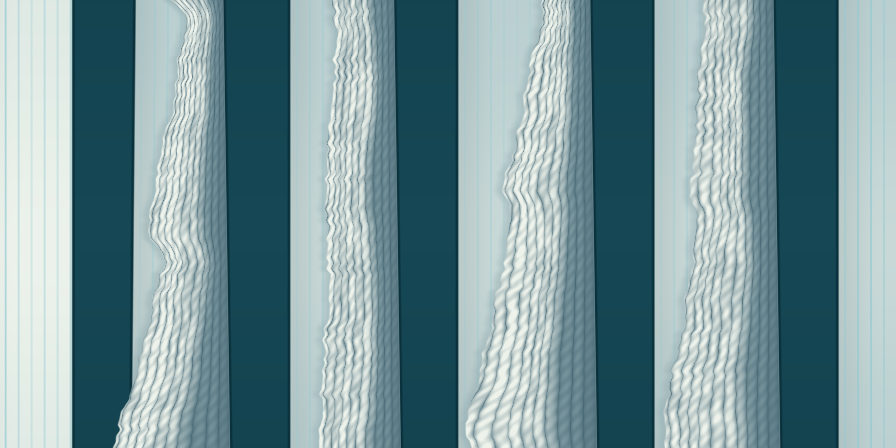
A Shadertoy shader for this pattern:

```glsl
// Pale upright panels on deep teal, the inner four draped with twisted cords.
// Each drape fans from a slanting frayed edge to its panel's right side;
// rounded cord profiles, sine twists and value noise supply the relief.

const float PI = 3.14159;
const float CORDS = 10.0;
const vec3 TEAL   = vec3(0.08, 0.27, 0.32);
const vec3 INK    = vec3(0.02, 0.16, 0.20);
const vec3 SLATE  = vec3(0.27, 0.40, 0.45);
const vec3 STEEL  = vec3(0.50, 0.61, 0.64);
const vec3 MIST   = vec3(0.69, 0.78, 0.79);
const vec3 CREAM  = vec3(0.93, 0.95, 0.92);
const vec3 CYAN   = vec3(0.58, 0.79, 0.82);

// Left and right side of each panel, in canvas heights
const vec2 SPAN[6] = vec2[6](vec2(-0.06, 0.161), vec2(0.303, 0.498),
    vec2(0.648, 0.879), vec2(1.023, 1.317), vec2(1.461, 1.726), vec2(1.872, 2.1));
// Drape edge at top and at foot, bend exponent, size of frayed locks
const vec4 DRAPE[4] = vec4[4](vec4(0.415, 0.300, 1.5, 0.055),
    vec4(0.750, 0.725, 1.0, 0.014), vec4(1.215, 1.060, 1.1, 0.030),
    vec4(1.572, 1.490, 2.2, 0.018));

float hash(vec2 p) {
    return fract(sin(dot(p, vec2(127.1, 311.7))) * 43758.5453);
}

float noise(vec2 p) {
    vec2 i = floor(p), f = fract(p);
    f = f * f * (3.0 - 2.0 * f);
    return mix(mix(hash(i), hash(i + vec2(1, 0)), f.x),
               mix(hash(i + vec2(0, 1)), hash(i + vec2(1, 1)), f.x), f.y);
}

// Soft coverage of the interval between two sides
float between(float x, float left, float right, float soft) {
    return smoothstep(left - soft, left + soft, x)
         * (1.0 - smoothstep(right - soft, right + soft, x));
}

// Smooth panel with fine vertical pinstripes
vec3 panelColor(vec2 p, float left, float glow, float stripes, float soft) {
    float x = p.x - left;
    float sheen = exp(-8.0 * (p.y - 0.45) * (p.y - 0.45));
    vec3 col = mix(MIST, CREAM, clamp(glow + 0.22 * sheen, 0.0, 1.0));
    col *= 0.95 + 0.06 * smoothstep(0.0, 0.09, x);
    float gap = abs(fract(x / 0.029) - 0.5) * 0.029;
    float line = 1.0 - smoothstep(0.001, 0.001 + soft, gap);
    float strength = 0.35 + 0.5 * hash(vec2(floor(x / 0.029), 4.0));
    return mix(col, CYAN, line * strength * stripes);
}

// Slanting left side of a drape, with locks that swell and end in tufts
float drapeEdge(float t, vec4 drape, float seed) {
    float lock = fract(t * 1.9 + 0.09 * sin(seed * 5.0));
    float swell = lock * (1.0 - smoothstep(0.86, 1.0, lock));
    float fray = noise(vec2(t * 24.0, seed)) - 0.5
               + 0.6 * (noise(vec2(t * 75.0, seed + 9.0)) - 0.5);
    return mix(drape.x, drape.y, pow(t, drape.z))
         - drape.w * swell + 0.013 * fray;
}

// Cords across the drape: u runs from its lit edge to its shaded side
vec3 cordColor(float u, float t, float seed) {
    float bend = 1.3 * (noise(vec2(u * 3.0 + seed * 7.0, t * 5.0)) - 0.5);
    float v = u * CORDS + bend * (1.0 - smoothstep(0.5, 0.9, u));
    float id = floor(v), c = fract(v);
    float relief = sqrt(4.0 * c * (1.0 - c));
    float phase = t * 34.0 + c * 0.9 + hash(vec2(id, seed));
    float twist = 0.5 + 0.5 * sin(2.0 * PI * phase);
    float tone = 0.78 + 0.3 * hash(vec2(id, seed + 3.0));
    float light = relief * tone * (0.78 + 0.28 * twist);
    light += 0.35 * (noise(vec2(v * 2.0, t * 30.0)) - 0.4);
    vec3 lit = mix(mix(SLATE, STEEL, 0.4), CREAM, clamp(light, 0.0, 1.0));
    vec3 shade = mix(SLATE, STEEL, clamp(relief * (0.6 + 0.25 * twist), 0.0, 1.0));
    shade = mix(shade, SLATE, 0.45 * smoothstep(0.8, 1.0, u));
    return mix(lit, shade, smoothstep(0.48, 0.76, u + 0.12 * bend));
}

void mainImage(out vec4 fragColor, in vec2 fragCoord) {
    vec2 p = fragCoord / iResolution.xy * vec2(2.0, 1.0);
    float t = 1.0 - p.y;
    float soft = 1.0 / iResolution.y;

    // Teal ground, faintly deeper toward the ends
    vec3 col = TEAL * (1.03 - 0.10 * abs(p.y - 0.5));

    for (int i = 0; i < 6; i++) {
        float seed = float(i);
        bool draped = i > 0 && i < 5;
        float flare = draped ? t : 0.0;
        float left = SPAN[i].x - 0.009 * flare * (i == 1 ? 1.0 : 0.0);
        float right = SPAN[i].y + 0.015 * flare;

        // Dark seam, then the panel itself
        col = mix(col, INK, 0.7 * between(p.x, left - 0.006, right + 0.006, soft));
        float glow = i == 0 ? 0.72 : 0.12;
        vec3 panel = panelColor(p, left, glow, draped ? 0.45 : 0.9, soft);
        col = mix(col, panel, between(p.x, left, right, soft));

        if (draped) {
            float edge = drapeEdge(t, DRAPE[i - 1], seed);
            float u = clamp((p.x - edge) / (right - edge), 0.0, 1.0);
            // Cool shadow beside the frayed edge
            float shadow = between(p.x, edge - 0.012, right, 0.012);
            col = mix(col, STEEL, 0.35 * shadow * between(p.x, left, right, soft));
            col = mix(col, cordColor(u, t, seed), between(p.x, edge, right, soft));
        }
    }
    fragColor = vec4(col, 1.0);
}
```
